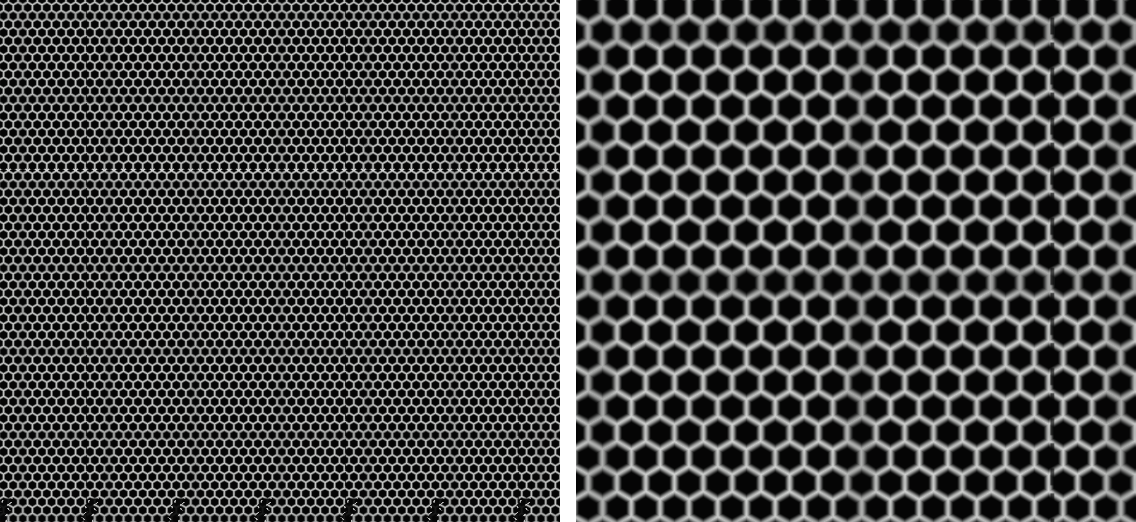
Left, the full canvas; right, a detail of the centre.
Write a WebGL 2 fragment shader that draws this pattern.

```glsl
#version 300 es
precision highp float;

uniform vec2 u_resolution;
out vec4 fragColor;

// Grid: cells across and rows down the canvas
const float COLUMNS = 58.36;
const float ROWS = 62.53;
const vec2 GRID_ORIGIN = vec2(0.376, 1.92);
const vec2 TILE_CELLS = vec2(9.0, 10.0);
const float ROW_PITCH = 0.8660254;

// Wire profile, in cell widths
const float WIRE_REACH = 0.20;
const float BLUR_REACH = 0.045;
const float JOINT_GLOW = 0.07;
const float WEAR = 0.045;

// Tones
const vec3 HOLE_COLOR = vec3(0.018, 0.020, 0.019);
const vec3 WIRE_COLOR = vec3(0.725, 0.730, 0.725);
const vec3 SPARK_COLOR = vec3(0.86);

// Joins between tiles
const float SEAM_ROW = 20.35;
const float SEAM_GAP = 0.21;
const float SEAM_WIDTH = 0.10;
const float LOWER_SEAM_ROW = 58.65;
const float TEAR_TOP = 59.65;
const float TEAR_COLUMN = 0.38;
const float TEAR_HALF_WIDTH = 0.46;

const float TAU = 6.2831853;

// Offset from the nearest centre of a staggered hexagonal lattice
vec2 hexOffset(vec2 p) {
    vec2 period = vec2(1.0, 2.0 * ROW_PITCH);
    vec2 a = p - period * round(p / period);
    vec2 q = p - 0.5 * period;
    vec2 b = q - period * round(q / period);
    return dot(a, a) < dot(b, b) ? a : b;
}

float hexEdgeDistance(vec2 offset) {
    vec2 h = abs(offset);
    return 0.5 - max(h.x, 0.5 * h.x + ROW_PITCH * h.y);
}

// Signed distance from v to the nearest multiple of period
float wrapped(float v, float period) {
    return v - period * round(v / period);
}

// Layered sines that repeat with each tile
float tileWear(vec2 cell) {
    vec2 t = TAU * cell / TILE_CELLS;
    return 0.5 * sin(2.0 * t.x + 3.0 * t.y)
         + 0.3 * sin(3.0 * t.x - 2.0 * t.y + 1.7)
         + 0.2 * sin(4.0 * t.x + t.y + 4.1);
}

// Soft line of the given width, never thinner than a pixel
float line(float d, float width, float pixel) {
    float w = max(width, pixel);
    return 1.0 - smoothstep(0.3 * w, w, abs(d));
}

void main() {
    vec2 uv = gl_FragCoord.xy / u_resolution;
    vec2 grid = vec2(uv.x * COLUMNS, (1.0 - uv.y) * ROWS);
    float pixel = COLUMNS / u_resolution.x;

    // Mesh, shifted below the main seam
    vec2 shifted = grid - GRID_ORIGIN;
    shifted.y -= SEAM_GAP * step(SEAM_ROW, grid.y);
    vec2 p = vec2(shifted.x, shifted.y * ROW_PITCH);
    vec2 offset = hexOffset(p);
    vec2 cell = vec2(p.x - offset.x, (p.y - offset.y) / ROW_PITCH);

    // Softer row and column once in each tile
    float blurRow = 1.0 - smoothstep(0.2, 0.8, abs(wrapped(shifted.y, TILE_CELLS.y)));
    float blurColumn = 1.0 - smoothstep(0.2, 0.8, abs(wrapped(grid.x - 2.28, TILE_CELLS.x)));
    float blur = max(blurRow, 0.8 * blurColumn);

    float reach = WIRE_REACH + BLUR_REACH * blur;
    float wire = 1.0 - smoothstep(0.0, reach, hexEdgeDistance(offset));
    float joint = smoothstep(0.46, 0.577, length(offset));
    float gain = 1.0 + WEAR * tileWear(cell) - 0.12 * blur;
    vec3 color = mix(HOLE_COLOR, WIRE_COLOR, wire * gain) + JOINT_GLOW * joint * (1.0 - blur);

    // Vertical seams: a thin dark cut with pale dots
    float tileIndex = round(grid.x / TILE_CELLS.x);
    float seamStrength = 1.0 - smoothstep(0.15, 0.25, abs(fract(0.4 * tileIndex + 0.01) - 0.5));
    float cut = line(wrapped(grid.x, TILE_CELLS.x), SEAM_WIDTH, pixel);
    float dots = smoothstep(0.3, 0.8, sin(TAU * shifted.y));
    color = mix(color, mix(HOLE_COLOR, SPARK_COLOR, dots * wire), 0.65 * cut * seamStrength);

    // Horizontal seams: bright dashes on the main one, faint on the lower
    float ripple = 0.08 * sin(TAU * grid.x * 2.0);
    float dash = smoothstep(-0.2, 0.5, cos(TAU * (shifted.x - 0.5)));
    float mainSeam = line(grid.y - SEAM_ROW + ripple, 1.5 * SEAM_WIDTH, pixel);
    float lowerSeam = line(grid.y - LOWER_SEAM_ROW, SEAM_WIDTH, pixel);
    color = mix(color, SPARK_COLOR, dash * (0.9 * mainSeam + 0.2 * lowerSeam));

    // Leaning tears along the bottom, with ragged bright rims
    float depth = grid.y - TEAR_TOP;
    float lean = 0.32 - 0.22 * depth + 0.16 * sin(5.0 * depth) + 0.07 * sin(13.0 * depth);
    float across = wrapped(grid.x - TEAR_COLUMN - lean, TILE_CELLS.x);
    float rimDistance = abs(across) - TEAR_HALF_WIDTH;
    float tornRows = smoothstep(-0.1, 0.2, depth);
    float tear = tornRows * (1.0 - smoothstep(-0.5 * pixel, 0.5 * pixel, rimDistance));
    float rim = tornRows * line(rimDistance, 0.12, pixel);
    float broken = smoothstep(-0.1, 0.5, sin(9.0 * depth + 2.0 * sign(across)));
    color = mix(color, HOLE_COLOR, 0.9 * tear);
    color = mix(color, SPARK_COLOR, 0.85 * rim * broken);

    fragColor = vec4(clamp(color, 0.0, 1.0), 1.0);
}
```
